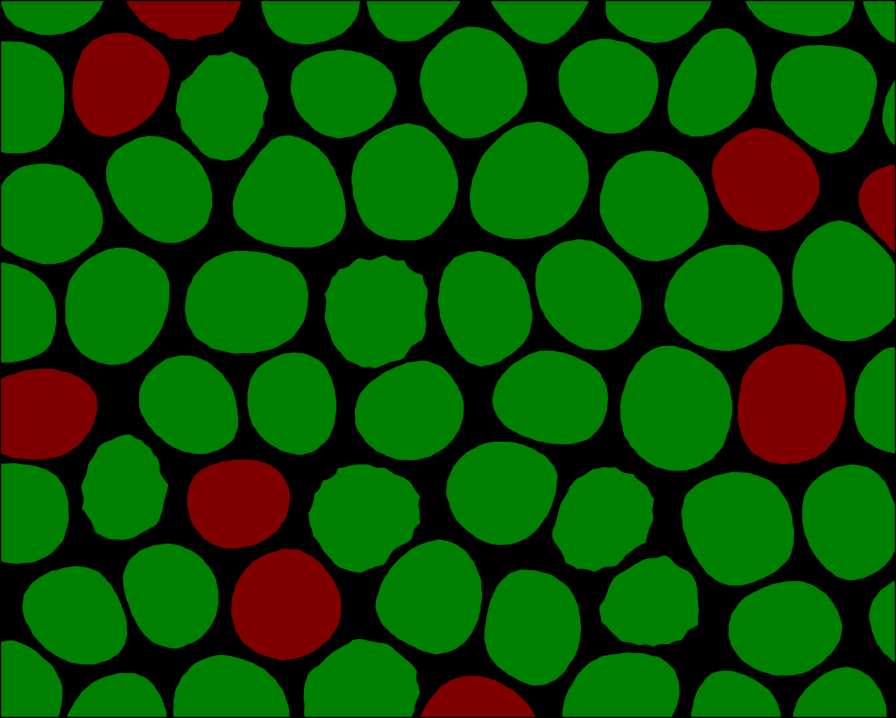
Reproduce this pattern procedurally as a WebGL 2 fragment shader.

```glsl
#version 300 es
precision highp float;

// Densely packed rounded grains, mostly green with a few dark red, on black.
// Sites of a jittered hexagonal lattice form Voronoi cells; a soft maximum of
// the distances to their walls rounds each cell and opens pockets between them.

uniform vec2 u_resolution;
out vec4 fragColor;

const vec3 GREEN = vec3(0.0, 0.502, 0.0);
const vec3 RED = vec3(0.502, 0.0, 0.0);
const vec3 BLACK = vec3(0.0);

const float SPACING = 0.168;     // distance between lattice sites
const float ROW_STEP = 0.866;    // row height of a hexagonal lattice
const float JITTER = 0.46;       // full range of site displacement
const float SHARPNESS = 40.0;    // higher keeps more of the cell corners
const float SWELL = 0.003;       // growth of the rounded shape
const float HALF_GAP = 0.003;    // least distance from a cell wall
const float FRAME = 0.0017;      // thin dark rim of the canvas
const float RED_PERIOD = 9.0;    // one red grain in each run of this length

vec2 hash2(vec2 p) {
    vec3 q = fract(p.xyx * vec3(0.1031, 0.1030, 0.0973));
    q += dot(q, q.yzx + 33.33);
    return fract((q.xx + q.yz) * q.zy);
}

float gradientDot(vec2 corner, vec2 offset) {
    float angle = 6.2832 * hash2(corner + 71.0).x;
    return dot(vec2(cos(angle), sin(angle)), offset);
}

float gradientNoise(vec2 p) {
    vec2 i = floor(p), f = fract(p);
    vec2 u = f * f * f * (f * (f * 6.0 - 15.0) + 10.0);
    vec2 e = vec2(1.0, 0.0);
    float low = mix(gradientDot(i, f), gradientDot(i + e, f - e), u.x);
    float high = mix(gradientDot(i + e.yx, f - e.yx),
                     gradientDot(i + e.xx, f - e.xx), u.x);
    return mix(low, high, u.y);
}

// Centre of the grain with the given column and row
vec2 sitePosition(vec2 id) {
    vec2 lattice = vec2(id.x + 0.5 * mod(id.y, 2.0), id.y * ROW_STEP);
    return SPACING * (lattice + JITTER * (hash2(id + 17.0) - 0.5));
}

vec2 nearestSite(vec2 p) {
    vec2 base = floor(p / (SPACING * vec2(1.0, ROW_STEP)));
    vec2 best = base;
    float bestDistance = 1e3;
    for (int y = -2; y <= 2; y++) {
        for (int x = -2; x <= 2; x++) {
            vec2 id = base + vec2(x, y);
            float d = distance(p, sitePosition(id));
            if (d < bestDistance) {
                bestDistance = d;
                best = id;
            }
        }
    }
    return best;
}

// Signed distance to the rounded cell, negative inside
float grainDistance(vec2 p, vec2 id) {
    vec2 centre = sitePosition(id);
    float softSum = 0.0, hardest = -1e3;
    for (int y = -2; y <= 2; y++) {
        for (int x = -2; x <= 2; x++) {
            if (x == 0 && y == 0) continue;
            vec2 other = sitePosition(id + vec2(x, y));
            float wall = dot(p - 0.5 * (centre + other), normalize(other - centre));
            softSum += exp(SHARPNESS * wall);
            hardest = max(hardest, wall);
        }
    }
    return max(log(softSum) / SHARPNESS - SWELL, hardest + HALF_GAP);
}

// Uneven outline: faint on most grains, ragged on a few
float outlineNoise(vec2 p, vec2 id) {
    float ragged = step(0.92, hash2(id + 5.0).y);
    float fine = 0.0012 * gradientNoise(p * 75.0);
    return fine + ragged * 0.010 * abs(gradientNoise(p * 28.0));
}

vec3 grainColour(vec2 id) {
    float place = id.x + 4.0 * id.y + 180.0;
    float run = floor(place / RED_PERIOD);
    float pick = floor(RED_PERIOD * hash2(vec2(run, id.y + 40.0)).x);
    return abs(mod(place, RED_PERIOD) - pick) < 0.5 ? RED : GREEN;
}

void main() {
    vec2 p = gl_FragCoord.xy / u_resolution.y;
    float pixel = 1.0 / u_resolution.y;

    // Gentle bending of the whole packing
    vec2 bend = vec2(gradientNoise(p * 11.0), gradientNoise(p * 11.0 + 37.0));
    vec2 q = p + 0.005 * bend;

    vec2 id = nearestSite(q);
    float d = grainDistance(q, id) + outlineNoise(p, id);

    // Dark rim along the canvas border
    vec2 border = min(p, vec2(u_resolution.x * pixel, 1.0) - p);
    d = max(d, FRAME - min(border.x, border.y));

    float cover = clamp(0.5 - d / pixel, 0.0, 1.0);
    fragColor = vec4(mix(BLACK, grainColour(id), cover), 1.0);
}
```
